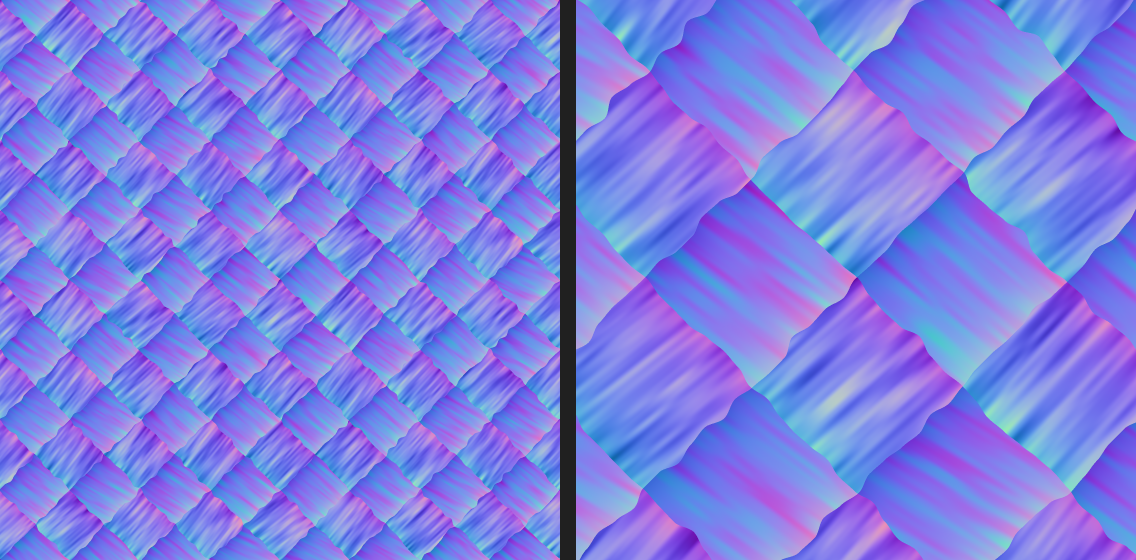
Left, the full canvas; right, a detail of the centre.
Give the GLSL for this texture map, as a Shadertoy shader.

```glsl
#define REPEATS 8.0        // weave repeats across and down
#define FIBRES 12.0        // fibres across one strand
#define STREAKS 1.5        // fibre breaks along one crossing
#define BEND 0.52          // tilt at the ends of a crossing
#define ROLL 0.16          // tilt at the sides of a strand
#define FIBRE_TILT 0.62    // strength of the fibre relief
#define FRAY 0.035         // raggedness of the strand borders
#define FACING 0.74        // squared length of the softened normal
#define SAMPLES 3          // antialiasing samples per axis

float hash(vec2 p) {
    return fract(sin(dot(p, vec2(127.1, 311.7))) * 43758.5453);
}

// Value noise from -1 to 1 that wraps after a whole number of lattice steps
float wrapNoise(vec2 p, vec2 period, float seed) {
    vec2 cell = floor(p);
    vec2 f = fract(p);
    f = f * f * (3.0 - 2.0 * f);
    vec2 lo = mod(cell, period) + seed;
    vec2 hi = mod(cell + 1.0, period) + seed;
    float bottom = mix(hash(lo), hash(vec2(hi.x, lo.y)), f.x);
    float top = mix(hash(vec2(lo.x, hi.y)), hash(hi), f.x);
    return 2.0 * mix(bottom, top, f.y) - 1.0;
}

// Two octaves of thin streaks; x runs across the strand, y along it
float fibreNoise(vec2 p, float seed) {
    vec2 scale = vec2(FIBRES, STREAKS);
    float coarse = wrapNoise(p * scale, REPEATS * scale, seed);
    float fine = wrapNoise(p * scale * 2.0, REPEATS * scale * 2.0, seed + 17.0);
    return coarse * 0.75 + fine * 0.55;
}

// Irregular offset of the borders between crossings
vec2 fray(vec2 p) {
    vec2 scale = vec2(7.0, 2.0);
    float x = wrapNoise(p.yx * scale, REPEATS * scale, 31.0);
    float y = wrapNoise(p * scale, REPEATS * scale, 57.0);
    return FRAY * vec2(x, y);
}

vec3 weaveNormal(vec2 uv) {
    // Diagonal axes: x rises to the right, y falls to the right
    vec2 grid = REPEATS * vec2(uv.x + uv.y, uv.x - uv.y);
    vec2 frayed = grid + fray(grid);
    vec2 cell = floor(frayed);
    vec2 local = 2.0 * fract(frayed) - 1.0;
    bool falling = mod(cell.x + cell.y, 2.0) < 0.5;

    // Strand coordinates: x across, y along
    vec2 strand = falling ? grid : grid.yx;
    vec2 pos = falling ? local : local.yx;

    // Each crossing leans its fibres a little differently
    float variation = hash(mod(cell, REPEATS) + 5.0) - 0.5;
    float lean = (falling ? -0.1 : 0.0) + 0.14 * variation;
    strand.x += lean * pos.y;
    float fibres = fibreNoise(strand, falling ? 3.0 : 83.0);

    // Tilt along and across the strand, with green pointing down
    float along = BEND * pos.y * (0.5 + 0.5 * pos.y * pos.y);
    float across = ROLL * pow(abs(pos.x), 7.0) * sign(pos.x);
    across += FIBRE_TILT * fibres * (falling ? 0.8 : 1.0);
    vec2 fallDir = vec2(0.707, 0.707);
    vec2 riseDir = vec2(0.707, -0.707);
    vec2 tilt = falling ? along * fallDir + across * riseDir
                        : along * riseDir + across * fallDir;
    return vec3(tilt, sqrt(max(FACING - 0.8 * dot(tilt, tilt), 0.1)));
}

void mainImage(out vec4 fragColor, in vec2 fragCoord) {
    // Average over the pixel to smooth borders and fibres
    vec3 normal = vec3(0.0);
    for (int j = 0; j < SAMPLES; j++) {
        for (int i = 0; i < SAMPLES; i++) {
            vec2 offset = (vec2(i, j) + 0.5) / float(SAMPLES) - 0.5;
            normal += weaveNormal((fragCoord + offset) / iResolution.xy);
        }
    }
    normal /= float(SAMPLES * SAMPLES);
    fragColor = vec4(0.5 + 0.5 * normal, 1.0);
}
```
